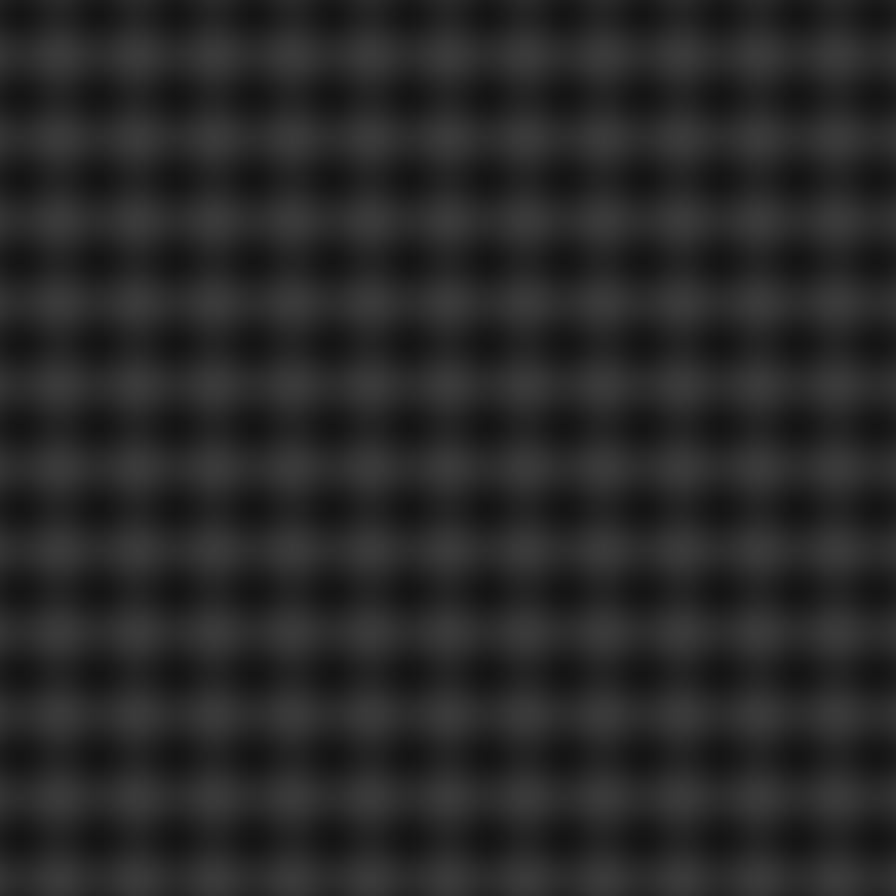
A three.js fragment shader for this pattern:

```glsl
varying vec2 vUv;

// Smooth wave from 0 to 1, peaking at the given position
float softBand(float position, float peak, float repeats) {
  return 0.5 + 0.5 * cos(6.28319 * (position - peak) * repeats);
}

void main() {
  // Crossing soft bands: columns are fainter than rows
  float columns = softBand(vUv.x, 0.5, 11.52);
  float rows = softBand(vUv.y, 0.478, 10.87);

  // Bright spots form where the bands overlap
  float gray = 0.083 + 0.055 * columns + 0.088 * rows;
  gl_FragColor = vec4(vec3(gray), 1.0);
}
```
